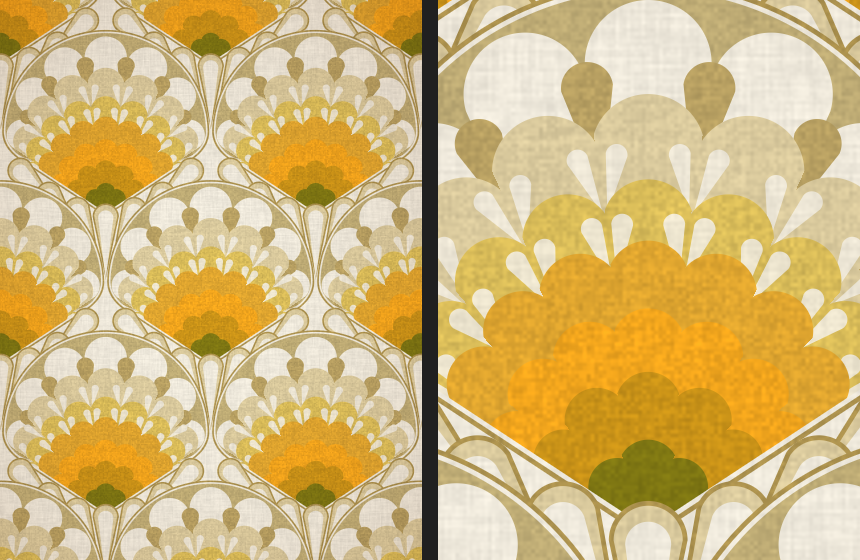
Left, the full canvas; right, a detail of the centre.
This pattern is drawn by a WebGL 1 fragment shader. Its source:

```glsl
precision highp float;

// Half-drop wallpaper of scalloped fans in tan, gold and orange on linen.
// Each fan stacks tiers of round lobes folded in polar angle; a spray of
// tapered petals covers its foot and runs down between the fans below.

uniform vec2 u_resolution;

#define HEIGHT 768.0            // design units down the canvas
#define COLUMN 288.0            // spacing of fans across
#define ROW 206.0               // drop from one row to the next
#define ORIGIN vec2(145.0, 71.0) // foot of the lowest whole fan
#define FAN_RADIUS 142.0
#define FAN_CENTRE 102.0        // height of the round body above the foot
#define LOBE_STEP 0.285         // angle between the outer lobes
#define LINE 2.2
#define GRAIN 0.13
#define VIGNETTE 0.24

const vec3 WHITE = vec3(0.91, 0.89, 0.84);
const vec3 CREAM = vec3(0.83, 0.77, 0.60);
const vec3 TAN = vec3(0.73, 0.66, 0.45);
const vec3 OLIVE = vec3(0.66, 0.56, 0.30);
const vec3 YELLOW = vec3(0.83, 0.72, 0.34);
const vec3 GOLD = vec3(0.85, 0.63, 0.18);
const vec3 ORANGE = vec3(0.92, 0.63, 0.11);
const vec3 AMBER = vec3(0.77, 0.56, 0.09);
const vec3 GREEN = vec3(0.48, 0.45, 0.07);

float hash(vec2 p) {
  p = fract(p * vec2(0.1031, 0.1137));
  p += dot(p, p.yx + 33.33);
  return fract((p.x + p.y) * p.x * 7.13 + p.y * 5.71);
}

float noise(vec2 p) {
  vec2 i = floor(p), f = fract(p);
  f *= f * (3.0 - 2.0 * f);
  return mix(mix(hash(i), hash(i + vec2(1.0, 0.0)), f.x),
             mix(hash(i + vec2(0.0, 1.0)), hash(i + 1.0), f.x), f.y);
}

// Coverage of a distance field, softened over one pixel.
float cover(float d) {
  return clamp(0.5 - d * u_resolution.y / HEIGHT, 0.0, 1.0);
}

float smoothMax(float a, float b, float k) {
  float h = max(k - abs(a - b), 0.0) / k;
  return max(a, b) + h * h * k * 0.25;
}

// Drop pointed at tail, with a round head of the given radius.
float drop(vec2 p, vec2 tail, vec2 head, float radius) {
  vec2 axis = head - tail;
  float h = clamp(dot(p - tail, axis) / dot(axis, axis), 0.0, 1.0);
  return length(p - tail - axis * h) - radius * h;
}

// Turn p about the foot so that the nearest spoke points straight up.
vec2 foldSpoke(vec2 p, float spacing, float shift, out float angle) {
  angle = (floor(atan(p.x, p.y) / spacing + 0.5 - shift) + shift) * spacing;
  float c = cos(angle), s = sin(angle);
  return vec2(c * p.x - s * p.y, s * p.x + c * p.y);
}

void tier(inout vec3 col, vec2 p, float top, float radius, float spacing, float falloff, vec3 tint) {
  float angle;
  vec2 q = foldSpoke(p, spacing, 0.0, angle);
  float size = max(1.0 - falloff * angle * angle, 0.3);
  float d = drop(q, vec2(0.0), vec2(0.0, top - radius) * size, radius * size);
  col = mix(col, tint, cover(d));
}

// Paired white drops springing from each gap between lobes.
void sprigs(inout vec3 col, vec2 p, float reach, float spread) {
  float angle;
  vec2 q = foldSpoke(p, LOBE_STEP, 0.5, angle);
  float r = reach * max(1.0 - 0.15 * angle * angle, 0.3);
  q.x = abs(q.x);
  float d = drop(q, vec2(1.0, r - 17.0), vec2(spread, r + 9.0), 5.0);
  col = mix(col, WHITE, cover(d) * 0.9);
}

void fan(inout vec3 col, vec2 p) {
  float body = length(p - vec2(0.0, FAN_CENTRE)) - FAN_RADIUS;
  float foot = dot(vec2(abs(p.x), p.y + 12.0), vec2(0.55, -0.836));
  float edge = smoothMax(body, foot, 20.0);
  vec3 inner = TAN;
  tier(inner, p, 235.0, 29.0, LOBE_STEP, 0.36, WHITE);

  // Olive slivers in the gaps of the white lobes.
  float angle;
  vec2 q = foldSpoke(p, LOBE_STEP, 0.5, angle);
  float size = max(1.0 - 0.33 * angle * angle, 0.3);
  float sliver = drop(q, vec2(0.0, 150.0) * size, vec2(0.0, 198.0) * size, 12.0 * size);
  inner = mix(inner, mix(OLIVE, CREAM, 0.25), cover(sliver));

  tier(inner, p, 192.0, 26.0, LOBE_STEP, 0.22, CREAM);
  sprigs(inner, p, 156.0, 9.0);
  tier(inner, p, 153.0, 21.0, LOBE_STEP, 0.13, YELLOW);
  sprigs(inner, p, 124.0, 7.0);
  tier(inner, p, 125.0, 19.0, 0.30, 0.12, GOLD);
  tier(inner, p, 94.0, 17.0, 0.36, 0.10, ORANGE);
  tier(inner, p, 65.0, 15.0, 0.50, 0.08, AMBER);
  tier(inner, p, 34.0, 14.0, 0.85, 0.08, GREEN);

  // Double rim: pale inside, olive outside.
  inner = mix(inner, WHITE, cover(-edge - 2.0 * LINE));
  inner = mix(inner, OLIVE, cover(-edge - LINE));
  col = mix(col, inner, cover(edge));
}

void spray(inout vec3 col, vec2 p) {
  p.x = abs(p.x);
  for (int i = 0; i < 4; i++) {
    float k = 3.0 - float(i);
    vec2 head = vec2(39.0 * k, -12.0 + 3.0 * k + 6.0 * k * k);
    vec2 tail = vec2(6.0 * k * k, -98.0 + 9.0 * k * k);
    float outer = drop(p, tail, head, 18.0);
    float heart = drop(p, tail, head - vec2(0.0, 2.0), 10.5);
    col = mix(col, OLIVE, cover(outer));
    col = mix(col, CREAM, cover(outer + LINE));
    col = mix(col, WHITE, cover(heart));
  }
}

void main() {
  vec2 p = gl_FragCoord.xy * HEIGHT / u_resolution.y;
  vec3 col = WHITE;

  // Upper row first, so the lower fans overlap its petals.
  float topRow = floor((p.y - ORIGIN.y + 104.0) / ROW);
  for (int i = 0; i < 2; i++) {
    float row = topRow - float(i);
    float x = p.x - ORIGIN.x - 0.5 * COLUMN * mod(row, 2.0);
    vec2 q = vec2(mod(x + 0.5 * COLUMN, COLUMN) - 0.5 * COLUMN, p.y - ORIGIN.y - row * ROW);
    fan(col, q);
    spray(col, q);
  }

  // Linen threads and stipple, stronger on the printed inks.
  float weave = noise(p * vec2(0.6, 0.07)) + noise(p * vec2(0.07, 0.6) + 40.0) - 1.0;
  float speck = noise(p * 0.55 + 90.0) - 0.5;
  float ink = smoothstep(0.08, 0.35, col.r - col.b);
  col *= 1.0 + GRAIN * (0.4 * weave + speck * mix(0.25, 1.0, ink));

  // Uneven light: bright in the middle, warmer and darker to the edges.
  vec2 away = gl_FragCoord.xy / u_resolution - vec2(0.5, 0.45);
  float shade = VIGNETTE * dot(away, away);
  col *= 1.03 - shade * vec3(0.8, 1.1, 1.3);
  gl_FragColor = vec4(clamp(col, 0.0, 1.0), 1.0);
}
```
